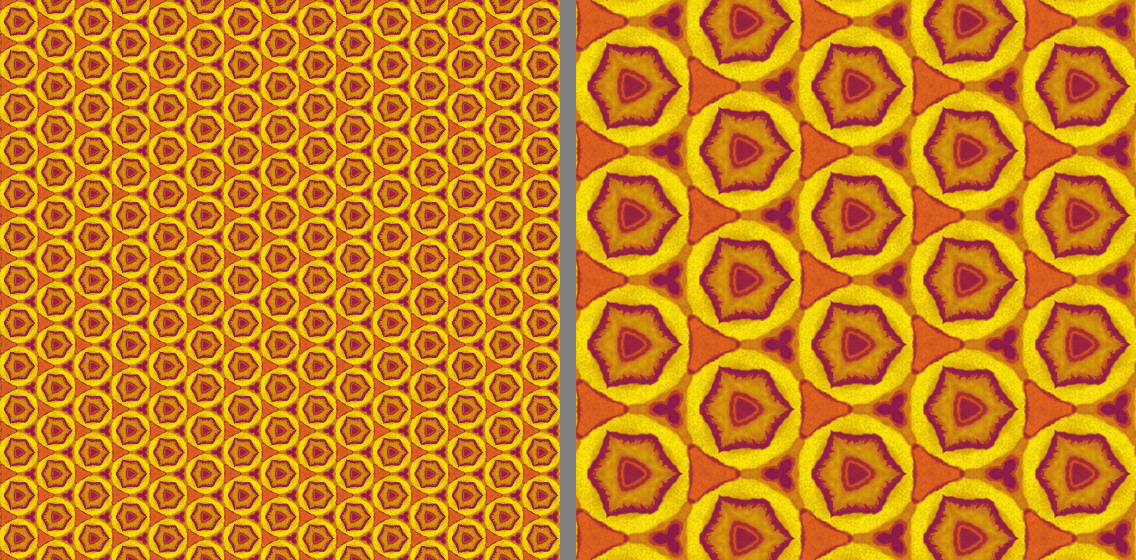
Left: the whole. Right: its middle third, enlarged.
A Shadertoy shader for this pattern:

```glsl
// Hexagonal kaleidoscope: yellow rings around crimson six-pointed stars,
// with orange tripods and small purple flowers in the gaps between rings.
// Each cell is folded into one 60 degree wedge, then painted in layers.

vec2 gradientAt(vec2 corner) {
    float a = 6.2832 * fract(sin(dot(corner, vec2(12.9, 78.2))) * 43758.5);
    return vec2(cos(a), sin(a));
}

float gradientNoise(vec2 p) {
    vec2 i = floor(p), f = p - i, u = f * f * (3.0 - 2.0 * f);
    vec2 e = vec2(1, 0);
    return mix(mix(dot(gradientAt(i), f), dot(gradientAt(i + e), f - e), u.x),
               mix(dot(gradientAt(i + e.yx), f - e.yx), dot(gradientAt(i + 1.0), f - 1.0), u.x), u.y);
}

// Vector from the nearest centre of a hexagonal lattice of pitch 1
vec2 hexCell(vec2 p) {
    vec2 period = vec2(1.73205, 1.0);
    vec2 a = mod(p, period) - 0.5 * period;
    vec2 b = mod(p + 0.5 * period, period) - 0.5 * period;
    return dot(a, a) < dot(b, b) ? a : b;
}

// Coverage of the region where d is negative
float fill(float d, float blur) {
    return 1.0 - smoothstep(-blur, blur, d);
}

void mainImage(out vec4 fragColor, in vec2 fragCoord) {
    // 15 staggered columns of 13 cells
    vec2 p = fragCoord / iResolution.xy * vec2(12.9904, 13.0);
    float blur = max(0.012, 9.0 / iResolution.y);
    vec2 cell = hexCell(p + vec2(0.43301, 0.0));

    // Threefold rotation and mirror into the wedge from 0 to 60 degrees
    float turn = atan(cell.y, cell.x);
    float angle = abs(mod(turn + 1.0472, 2.0944) - 1.0472);
    vec2 w = length(cell) * vec2(cos(angle), sin(angle));
    float mottle = gradientNoise(w * 27.0 + 3.0);
    float fine = gradientNoise(w * 55.0 + 8.0);
    w += 0.016 * vec2(mottle, gradientNoise(w * 24.0 + 17.0));
    float r = length(w);
    angle = atan(w.y, w.x);

    vec3 gold = vec3(0.84, 0.64, 0.03);
    vec3 ochre = vec3(0.80, 0.52, 0.06);
    vec3 yellow = vec3(0.96, 0.86, 0.03);
    vec3 orange = vec3(0.85, 0.37, 0.12);
    vec3 crimson = vec3(0.66, 0.17, 0.19);
    vec3 purple = vec3(0.55, 0.11, 0.28);

    // Ground between the rings
    vec3 col = mix(ochre, vec3(0.78, 0.41, 0.12), 0.25 + 0.5 * mottle);

    // Orange tripod at the 0 degree corner, arms along the cell edges
    float along = dot(w - vec2(0.57735, 0.0), vec2(-0.5, 0.866));
    float tripod = max(0.472 - r, along - 0.225);
    col = mix(col, crimson, fill(tripod - 0.035, blur));
    col = mix(col, orange, fill(tripod, blur));
    col = mix(col, crimson, 0.45 * fill(0.565 - r, 0.02) * fill(along - 0.05, 0.03));

    // Three-petalled flower at the 60 degree corner
    vec2 q = w - vec2(0.28868, 0.5);
    float petals = length(q) - 0.085 + 0.045 * cos(3.0 * atan(q.y, q.x + 1e-5));
    col = mix(col, mix(crimson, orange, 0.45), fill(petals - 0.03, blur));
    col = mix(col, purple, fill(petals, blur));

    // Yellow ring, brushed with a slight swirl
    float swirl = sin(3.0 * turn + 14.0 * r);
    float rim = 0.453 + 0.012 * cos(6.0 * angle + 3.1416);
    float shine = smoothstep(0.31, 0.38, r + 0.02 * swirl) * (0.85 + 0.2 * swirl + 0.35 * fine);
    col = mix(col, mix(gold, yellow, clamp(shine, 0.0, 1.0)), fill(r - rim, blur * 1.2));

    // Concave six-pointed star with a feathered inner border
    float tip = abs(angle - 0.5236) / 0.5236;
    float star = r - 0.305 - (0.065 + 0.02 * cos(3.0 * angle)) * tip * tip;
    float feather = star + 0.04 * fine;
    vec3 inside = mix(gold, ochre, clamp(0.5 + 0.9 * mottle, 0.0, 1.0));
    inside = mix(inside, vec3(0.78, 0.39, 0.13), smoothstep(-0.12, -0.06, feather));
    inside = mix(inside, mix(crimson, purple, 0.5 + 0.5 * mottle), smoothstep(-0.075, -0.045, feather));
    inside = mix(inside, purple, 0.8 * smoothstep(-0.045, -0.015, feather));

    // Faint inner spokes towards the points
    inside = mix(inside, vec3(0.74, 0.40, 0.12),
                 0.5 * smoothstep(0.7, 1.0, tip) * smoothstep(0.15, 0.24, r) * fill(star + 0.06, 0.02));
    col = mix(col, inside, fill(star, blur));

    // Rounded triangular heart: halo, outline, orange gap and core
    float heart = mix(dot(w, vec2(0.5, 0.866)), r, 0.4);
    col = mix(col, vec3(0.78, 0.40, 0.13), 0.8 * fill(heart - 0.135, 0.025));
    col = mix(col, crimson, fill(heart - 0.113, blur));
    col = mix(col, orange, 0.85 * fill(heart - 0.083, blur));
    col = mix(col, mix(purple, crimson, 0.4), fill(heart - 0.064, blur));

    // Grain shared by all cells, plus a faint unrepeated one
    col *= 1.0 + 0.10 * fine + 0.06 * gradientNoise(p * 16.0);
    fragColor = vec4(clamp(col, 0.0, 1.0), 1.0);
}
```
